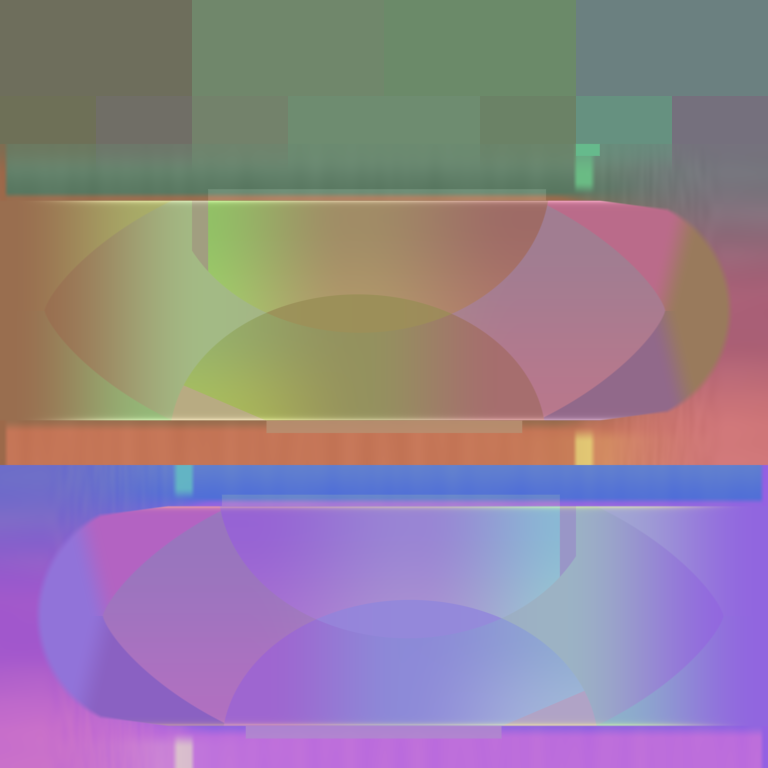
This texture map is drawn by a WebGL 2 fragment shader. Its source:

```glsl
#version 300 es
precision highp float;
// Two mirrored capsule panels of overlapping translucent ellipses under a mosaic strip.
uniform vec2 u_resolution;
out vec4 fragColor;

vec2 gradientAt(vec2 cell) {
    float angle = 6.2832 * fract(sin(dot(cell, vec2(127.1, 311.7))) * 4375.85);
    return vec2(cos(angle), sin(angle));
}

float gradientNoise(vec2 p) {
    vec2 i = floor(p), f = fract(p), e = vec2(1, 0);
    vec2 w = f * f * (3.0 - 2.0 * f);
    float low = mix(dot(gradientAt(i), f), dot(gradientAt(i + e), f - e), w.x);
    float high = mix(dot(gradientAt(i + e.yx), f - e.yx), dot(gradientAt(i + 1.0), f - 1.0), w.x);
    return mix(low, high, w.y);
}

// Antialiased coverage of a signed distance
float fill(float d) {
    float aa = 0.8 / u_resolution.y;
    return 1.0 - smoothstep(-aa, aa, d);
}

float ellipse(vec2 p, vec2 radius) {
    return (length(p / radius) - 1.0) * min(radius.x, radius.y);
}

float box(vec2 p, vec2 low, vec2 high) {
    vec2 d = max(low - p, p - high);
    return max(d.x, d.y);
}

vec3 ramp(vec3 a, vec3 b, vec3 c, float start, float middle, float end, float x) {
    return mix(mix(a, b, smoothstep(start, middle, x)), c, smoothstep(middle, end, x));
}

// Soft surroundings: cool above, warm below, rosy on the right
vec3 backdrop(vec2 p) {
    float right = smoothstep(0.72, 0.95, p.x);
    vec3 top = mix(vec3(0.41, 0.53, 0.44), vec3(0.46, 0.46, 0.49), right);
    top -= 0.06 * smoothstep(-0.2, -0.15, p.y) * (1.0 - right);
    vec3 middle = mix(vec3(0.60, 0.43, 0.31), vec3(0.66, 0.37, 0.46), right);
    vec3 bottom = mix(vec3(0.77, 0.46, 0.34), vec3(0.81, 0.46, 0.47), right);
    vec3 c = mix(top, middle, smoothstep(mix(-0.155, -0.19, right), mix(-0.145, 0.0, right), p.y));
    c = mix(c, bottom, smoothstep(mix(0.142, 0.02, right), 0.16, p.y));
    c = mix(c, vec3(0.61, 0.41, 0.29), 1.0 - smoothstep(0.004, 0.012, p.x));
    vec2 streak = mix(vec2(45, 5), vec2(7, 28), right);
    c += 0.025 * gradientNoise(p * streak + 7.0);
    // Bright tabs above and below the right shoulder
    float tab = smoothstep(0.745, 0.753, p.x) * (1.0 - smoothstep(0.767, 0.777, p.x));
    float above = 1.0 - smoothstep(-0.168, -0.15, p.y);
    float below = smoothstep(0.15, 0.172, p.y);
    c = mix(c, vec3(0.42, 0.76, 0.53), tab * above * 0.9);
    c = mix(c, vec3(0.86, 0.75, 0.45), tab * below * 0.9);
    float halo = exp(-abs(p.x - 0.79) * 18.0);
    return c + vec3(0.05, 0.09, 0.02) * halo * below;
}

// Capsule contents; p.y is measured downward from its axis
vec3 capsule(vec2 p) {
    float h = abs(p.y);
    // Corner wedges and the rounded end cap
    vec3 leftWedge = mix(vec3(0.66, 0.68, 0.41), vec3(0.58, 0.72, 0.47), step(0.0, p.y));
    vec3 rightWedge = mix(vec3(0.73, 0.42, 0.54), vec3(0.57, 0.41, 0.54), step(0.0, p.y));
    vec3 c = mix(vec3(0.60, 0.43, 0.31), leftWedge, smoothstep(0.01, 0.21, p.x));
    c = mix(c, rightWedge, step(0.5, p.x));
    c = mix(c, vec3(0.60, 0.48, 0.36), smoothstep(-0.02, 0.025, p.x - 0.86 - 0.25 * h));
    // Wide pointed lens
    vec3 rose = mix(vec3(0.63, 0.49, 0.57), vec3(0.72, 0.47, 0.55), smoothstep(-0.1, 0.14, p.y));
    vec3 lens = ramp(vec3(0.60, 0.43, 0.31), vec3(0.64, 0.73, 0.52), rose, 0.04, 0.27, 0.68, p.x);
    float u = (p.x - 0.462) / 0.404;
    c = mix(c, lens, fill((u * u + pow(h / 0.197, 1.333) - 1.0) * 0.12));
    // Hanging bowl with a clipped left rim
    float bowl = max(ellipse(p - vec2(0.469, -0.17), vec2(0.247, 0.199)), 0.25 - p.x);
    vec3 bowlColor = ramp(vec3(0.57, 0.76, 0.40), vec3(0.63, 0.55, 0.40),
                          vec3(0.62, 0.42, 0.40), 0.25, 0.46, 0.68, p.x);
    bowlColor += vec3(0.07, 0.05, 0.02) * smoothstep(-0.12, 0.03, p.y);
    bowlColor = mix(bowlColor, vec3(0.63, 0.62, 0.50), fill(p.x - 0.271));
    c = mix(c, bowlColor, fill(bowl));
    // Rising dome, its lit foot, and the overlap with the bowl
    float dome = ellipse(p - vec2(0.466, 0.169), vec2(0.245, 0.19));
    vec3 domeColor = ramp(vec3(0.59, 0.70, 0.42), vec3(0.58, 0.57, 0.37),
                          vec3(0.65, 0.43, 0.43), 0.23, 0.47, 0.66, p.x);
    domeColor += vec3(0.07, 0.05, -0.05) * smoothstep(0.02, 0.14, p.y) * (1.0 - smoothstep(0.3, 0.5, p.x));
    domeColor = mix(domeColor, vec3(0.62, 0.56, 0.34), 0.75 * fill(bowl));
    domeColor = mix(domeColor, vec3(0.72, 0.67, 0.51), fill(0.1 + 0.427 * (p.x - 0.245) - p.y));
    c = mix(c, domeColor, fill(dome));
    // Pale rims
    return c + 0.2 * exp(-abs(h - 0.142) / 0.0025) * smoothstep(0.02, 0.15, p.x);
}

vec3 panel(vec2 p) {
    vec3 c = backdrop(p);
    c = mix(c, c + 0.08, fill(box(p, vec2(0.271, -0.158), vec2(0.711, -0.143))));
    c = mix(c, vec3(0.72, 0.56, 0.44), 0.9 * fill(box(p, vec2(0.347, 0.143), vec2(0.68, 0.1595))));
    float h = abs(p.y);
    float d = max(max(h - 0.143, h + 0.132 * (p.x - 0.781) - 0.143),
                  length(vec2(max(p.x - 0.803, 0.0), p.y)) - 0.147);
    float blur = mix(0.0015, 0.006, smoothstep(0.82, 0.92, p.x));
    return mix(c, capsule(p), 1.0 - smoothstep(-blur, blur, d));
}

vec3 mosaic(vec2 p) {
    vec3 large[4] = vec3[4](vec3(0.43, 0.43, 0.36), vec3(0.44, 0.53, 0.42),
                            vec3(0.42, 0.54, 0.41), vec3(0.42, 0.50, 0.50));
    vec3 small[8] = vec3[8](vec3(0.43, 0.44, 0.34), vec3(0.44, 0.43, 0.40), vec3(0.45, 0.51, 0.42),
                            vec3(0.43, 0.55, 0.44), vec3(0.43, 0.55, 0.44), vec3(0.42, 0.51, 0.40),
                            vec3(0.40, 0.57, 0.50), vec3(0.46, 0.44, 0.49));
    return p.y < 0.125 ? large[int(p.x * 3.999)] : small[int(p.x * 7.999)];
}

void main() {
    vec2 p = gl_FragCoord.xy / u_resolution;
    p.y = 1.0 - p.y;
    vec3 upper = panel(vec2(p.x, p.y - 0.4043));
    // Small cells dissolve into the upper panel
    vec3 cells = mosaic(p);
    upper = mix(upper, cells, 0.6 * (1.0 - smoothstep(0.19, 0.23, p.y)));
    upper = mix(upper, cells, fill(p.y - 0.1875));
    upper = mix(upper, vec3(0.40, 0.73, 0.55), fill(box(p, vec2(0.75, 0.1875), vec2(0.781, 0.203))));
    // The lower panel is mirrored with its blue channel inverted
    vec3 lower = panel(vec2(1.0 - p.x, p.y - 0.8021));
    lower = vec3(lower.rg - 0.03, 1.03 - 0.5 * lower.b);
    fragColor = vec4(mix(lower, upper, fill(p.y - 0.6055)), 1.0);
}
```
